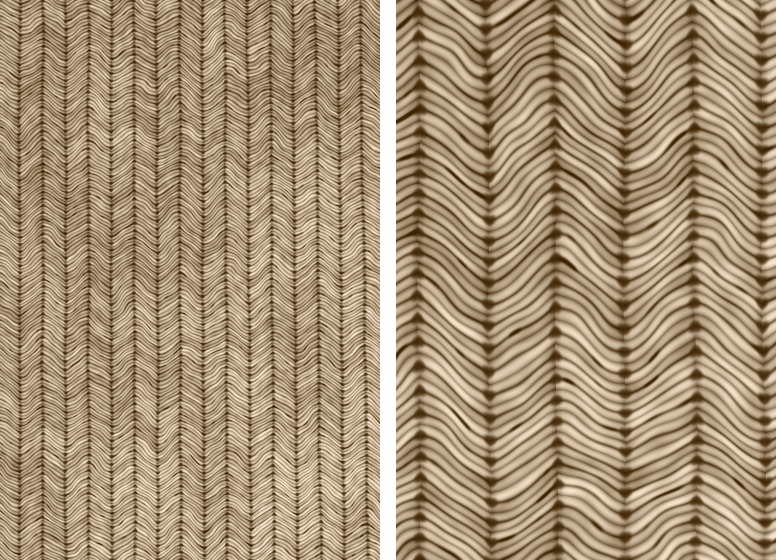
Left: the whole. Right: its middle third, enlarged.
Write a Shadertoy shader that draws this texture.

```glsl
// Plaited straw: upright columns of slanted strands that form a herringbone.
// Strands are level sets of a slanted, noise-warped height; paired strands
// share a bundle, and dark pits open where bundles meet at the column seams.

float hash(vec2 p) {
    p = fract(p * vec2(0.1031, 0.1137));
    p += dot(p, p.yx + 33.33);
    return fract((p.x + p.y) * p.x * 17.0);
}

vec2 gradientAt(vec2 cell) {
    float angle = 6.2832 * hash(cell + 57.0);
    return vec2(cos(angle), sin(angle));
}

// Gradient noise, roughly -0.7 to 0.7
float gradientNoise(vec2 p) {
    vec2 i = floor(p), f = fract(p);
    vec2 w = f * f * f * (f * (f * 6.0 - 15.0) + 10.0);
    vec2 e = vec2(1.0, 0.0);
    float low = mix(dot(gradientAt(i), f), dot(gradientAt(i + e.xy), f - e.xy), w.x);
    float high = mix(dot(gradientAt(i + e.yx), f - e.yx),
                     dot(gradientAt(i + e.xx), f - e.xx), w.x);
    return mix(low, high, w.y);
}

vec3 straw(vec2 uv) {
    // Columns, gently wavering and leaning to the lower right
    float u = uv.x * 16.6 + 0.13 - 0.35 * uv.x * uv.x * (0.6 - uv.y);
    u += 0.08 * gradientNoise(vec2(uv.x * 9.0, uv.y * 7.0));
    float column = floor(u), x = fract(u);
    float slant = mod(column, 2.0) * 2.0 - 1.0;
    float middle = 4.0 * x * (1.0 - x);

    // Bundle coordinate: the rise is a whole number, so seams line up
    float rise = 2.0 * mix(x, smoothstep(0.0, 1.0, x), 0.5);
    float s = uv.y * 76.0 - slant * rise;
    s += gradientNoise(vec2(u * 0.6, uv.y * 8.0));
    s += 0.55 * middle * gradientNoise(vec2(u * 1.3 + 40.0, uv.y * 28.0));

    // Two rounded strands per bundle, each with its own tone
    float f = fract(s * 2.0);
    float ridge = 4.0 * f * (1.0 - f);
    float tone = hash(vec2(floor(s * 2.0) + 9.0, column * 7.0 + 3.0)) - 0.5;
    float groove = min(fract(s), 1.0 - fract(s));

    float light = 0.15 + 0.53 * ridge + 0.28 * tone;
    light += 0.17 * (1.0 - pow(abs(2.0 * x - 0.9), 3.0));
    light += 0.25 * gradientNoise(vec2(u * 3.0, s * 1.7 + column * 13.0));
    light += 0.16 * gradientNoise(uv * vec2(5.0, 4.0) + 20.0);
    light += 0.10 * (0.5 - uv.y) + 0.05 * (uv.x - 0.5);
    light -= 0.25 * (1.0 - smoothstep(0.0, 0.15, groove));

    // Loose gaps that darken some grooves part of the way across
    float gap = smoothstep(0.22, 0.5, gradientNoise(vec2(u * 2.5, floor(s + 0.5) * 0.83)));
    light -= 0.45 * gap * (1.0 - smoothstep(0.05, 0.2, groove));

    // Pits along the seams
    float edge = min(x, 1.0 - x);
    float pit = 1.0 - smoothstep(0.35, 1.0, length(vec2(edge / 0.13, groove / 0.34)));
    light -= 0.16 * (1.0 - smoothstep(0.0, 0.10, edge));
    light = mix(light, -0.1, 0.85 * pit);

    vec3 shade = vec3(0.33, 0.23, 0.10), shine = vec3(0.92, 0.85, 0.75);
    return mix(shade, shine, clamp(light, -0.15, 1.08));
}

void mainImage(out vec4 fragColor, in vec2 fragCoord) {
    // Average a 3 by 3 grid of samples to smooth the fine strands
    vec3 sum = vec3(0.0);
    for (int i = 0; i < 9; i++) {
        vec2 offset = (vec2(i % 3, i / 3) - 1.0) / 3.0;
        sum += straw((fragCoord + offset) / iResolution.xy);
    }
    fragColor = vec4(sum / 9.0, 1.0);
}
```
